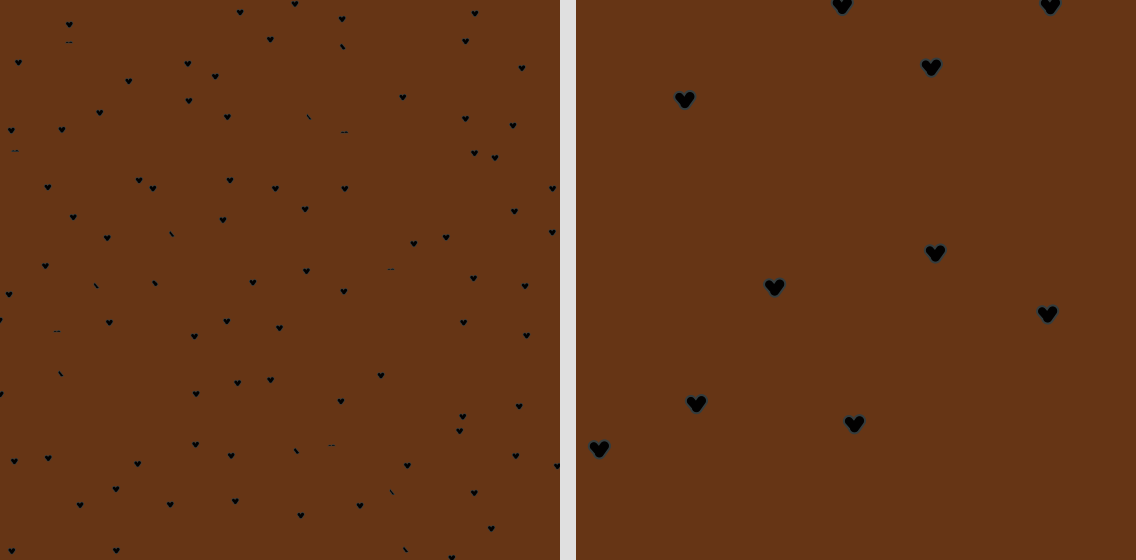
Left, the full canvas; right, a detail of the centre.
This pattern is drawn by a WebGL 2 fragment shader. Its source:

```glsl
#version 300 es
precision highp float;
// Scattered tiny black heart-shaped specks with thin slate rims on flat brown.

uniform vec2 u_resolution;
out vec4 fragColor;

const vec3 GROUND = vec3(0.400, 0.208, 0.082);
const vec3 RIM = vec3(0.205, 0.235, 0.240);
const vec3 CORE = vec3(0.008, 0.004, 0.004);

const float CELLS = 10.0;            // scatter cells across the canvas
const vec2 GRID_SHIFT = vec2(0.37, 0.58);
const float MARGIN = 0.085;          // keeps a speck inside its cell
const float PRESENCE = 0.94;         // share of cells holding a speck
const float SPECK_UNIT = 0.001;      // canvas length of one speck unit
const float RIM_WIDTH = 1.2;         // in speck units
const float SLANT_SHARE = 0.15;      // specks cut along a diagonal
const float FLAT_SHARE = 0.06;       // specks cut down to their two tips
const vec2 SLANT_NORMAL = vec2(0.77, 0.64);

// Three independent random values per cell
vec3 hash32(vec2 cell) {
    vec3 q = fract(cell.xyx * vec3(0.1031, 0.1030, 0.0973));
    q += dot(q, q.yxz + 33.33);
    return fract((q.xxy + q.yzz) * q.zyx);
}

float capsule(vec2 p, vec2 a, vec2 b, float radius) {
    vec2 pa = p - a, ba = b - a;
    float t = clamp(dot(pa, ba) / dot(ba, ba), 0.0, 1.0);
    return length(pa - ba * t) - radius;
}

// Two thick strokes meeting at the bottom make a notched heart
float heart(vec2 p) {
    float left = capsule(p, vec2(-3.2, 1.9), vec2(0.3, -2.1), 2.4);
    float right = capsule(p, vec2(3.1, 2.1), vec2(0.1, -2.1), 2.7);
    return min(left, right);
}

// Some specks are only partly present
float speck(vec2 p, float kind, float amount) {
    float d = heart(p);
    if (kind < SLANT_SHARE) {
        d = max(d, dot(p, SLANT_NORMAL) - mix(-1.8, 2.2, amount));
    } else if (kind < SLANT_SHARE + FLAT_SHARE) {
        d = max(d, mix(2.6, 3.7, amount) - p.y);
    }
    return d;
}

float coverage(float d, float pixel) {
    return 1.0 - smoothstep(-0.6 * pixel, 0.6 * pixel, d);
}

void main() {
    float side = min(u_resolution.x, u_resolution.y);
    vec2 grid = gl_FragCoord.xy / side * CELLS + GRID_SHIFT;
    vec2 cell = floor(grid);

    // Place one jittered speck in the cell
    vec3 place = hash32(cell + 17.0);
    vec3 form = hash32(cell + 71.0);
    vec2 center = mix(vec2(MARGIN), vec2(1.0 - MARGIN), place.xy);
    vec2 p = (fract(grid) - center) / (CELLS * SPECK_UNIT);
    float pixel = 1.0 / (side * SPECK_UNIT);
    float d = speck(p, form.x, form.y);
    float present = step(place.z, PRESENCE);

    // Rim first, then the dark core
    vec3 color = mix(GROUND, RIM, present * coverage(d - RIM_WIDTH, pixel));
    color = mix(color, CORE, present * coverage(d, pixel));
    fragColor = vec4(color, 1.0);
}
```
